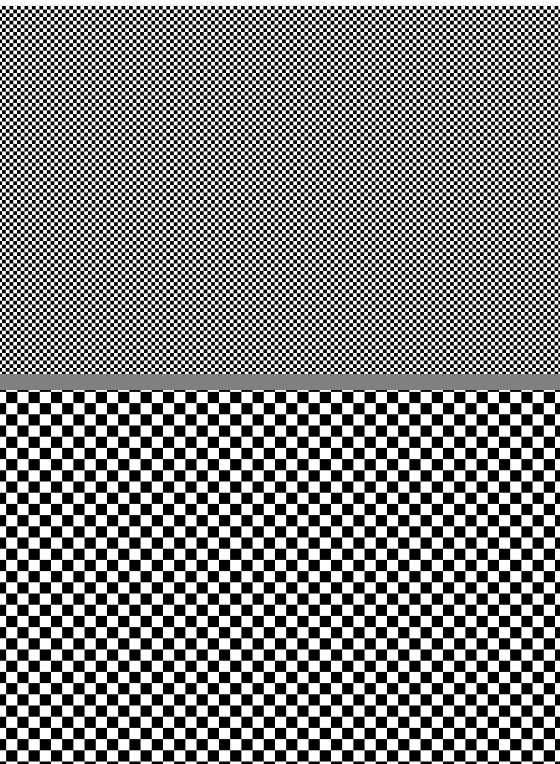
Top: the whole. Bottom: its middle third, enlarged.
Give the GLSL for this pattern, as a Shadertoy shader.

```glsl
// Fine black and white checkerboard below a narrow white strip.

// Square wave with unit-wide halves, averaged over one pixel: +1 on 0..1, -1 on 1..2.
vec2 squareWave(vec2 t, float pixel) {
    vec2 edgeDistance = abs(mod(t - 0.5, 2.0) - 1.0) - 0.5;
    return clamp(2.0 * edgeDistance / pixel, -1.0, 1.0);
}

void mainImage(out vec4 fragColor, in vec2 fragCoord) {
    // One unit is one square: 150 squares span the canvas width.
    float pixel = 150.0 / iResolution.x;

    // Rows count downward from the lower edge of the strip.
    vec2 cell = vec2(fragCoord.x, 0.9844 * iResolution.y - fragCoord.y) * pixel;
    cell.x -= 0.55;

    // Squares are black where both waves share a sign.
    vec2 wave = squareWave(cell, pixel);
    float ink = 0.5 + 0.5 * wave.x * wave.y;

    // Leave the top strip blank.
    ink *= clamp(cell.y / pixel + 0.5, 0.0, 1.0);

    fragColor = vec4(vec3(1.0 - ink), 1.0);
}
```
